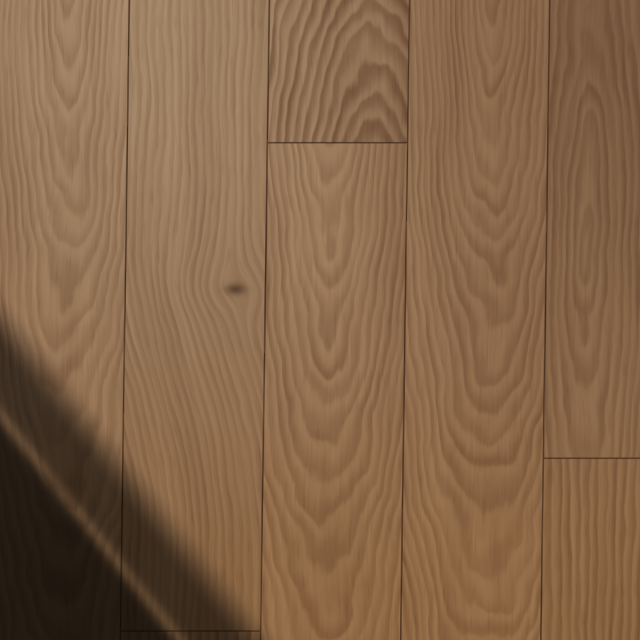
A Shadertoy shader for this texture:

```glsl
// Oak plank floor with cathedral grain, a knot and a slanting window shadow.

const float PLANK_WIDTH = 0.219;
const float FIRST_SEAM = 0.188;
const float SEAM_LEAN = 0.014;
const float SEAM_HALF = 0.0008;
const vec2 KNOT = vec2(0.368, 0.548);
const float SHADOW_SLOPE = 1.25;
const vec3 OAK = vec3(0.555, 0.418, 0.298);
const vec3 GRAIN = vec3(0.425, 0.292, 0.198);
const vec3 PALE = vec3(0.665, 0.555, 0.435);
const vec3 SEAM = vec3(0.22, 0.14, 0.09);

// Height of the end joint in each column; negative means none in view.
const float JOINT[5] = float[5](-1.0, 0.014, 0.777, -1.0, 0.284);

// Ring pattern per plank: centre across, centre along, taper, rings per unit.
const vec4 RINGS[7] = vec4[7](
    vec4(0.020, 1.10, 0.20, 68.0),
    vec4(-0.50, 0.50, 0.05, 52.0),
    vec4(0.055, 0.52, 0.36, 56.0),
    vec4(0.025, 1.08, 0.23, 72.0),
    vec4(-0.045, 0.62, 0.20, 56.0),
    vec4(-0.010, 0.98, 0.22, 66.0),
    vec4(-0.60, 0.30, 0.05, 46.0));

// Grain contrast per plank.
const float CONTRAST[7] = float[7](0.50, 0.42, 0.95, 0.55, 0.55, 0.58, 0.70);

float hash(vec2 p) {
    p = fract(p * vec2(0.1031, 0.1030));
    p += dot(p, p.yx + 33.33);
    return fract((p.x + p.y) * p.x * 7.31 + p.y * 3.17);
}

vec2 gradientAt(vec2 cell) {
    float a = 6.2832 * hash(cell);
    return vec2(cos(a), sin(a));
}

float gradientNoise(vec2 p) {
    vec2 i = floor(p), f = p - i;
    vec2 s = f * f * f * (f * (f * 6.0 - 15.0) + 10.0);
    vec2 e = vec2(1.0, 0.0);
    float low = mix(dot(gradientAt(i), f), dot(gradientAt(i + e), f - e), s.x);
    float high = mix(dot(gradientAt(i + e.yx), f - e.yx),
                     dot(gradientAt(i + e.xx), f - e.xx), s.x);
    return mix(low, high, s.y);
}

float fbm(vec2 p) {
    float sum = 0.0, amp = 1.0;
    for (int i = 0; i < 3; i++) {
        sum += amp * gradientNoise(p);
        p = p * 2.03 + 17.0;
        amp *= 0.5;
    }
    return sum;
}

// Wood colour at p; u is the distance from the plank's centre line.
vec3 wood(vec2 p, float u, int id) {
    vec4 ring = RINGS[id];
    vec2 seed = vec2(float(id) * 13.7 + 40.0, float(id) * 7.3 + 60.0);
    float knot = 0.0;

    // The knotted plank: fibres sweep right below the knot and part around it.
    if (id == 1) {
        vec2 d = p - KNOT;
        u -= 0.085 * (1.0 - smoothstep(-0.40, 0.08, d.y));
        u -= d.x * 0.75 * exp(-dot(d, d * vec2(260.0, 420.0)));
        knot = exp(-dot(d, d * vec2(4500.0, 14000.0)));
    }
    u += 0.010 * fbm(vec2(u * 7.0, p.y * 3.5) + seed);

    // Growth rings of a tapering trunk, cut lengthwise.
    float depth = ring.z * (p.y - ring.y) + 0.016 * fbm(vec2(u * 9.0, p.y * 6.0) + seed.yx);
    float radius = length(vec2((u - ring.x) * 1.5, depth));
    float phase = radius * ring.w + 0.22 * fbm(vec2(u * 45.0, p.y * 14.0) + seed);
    float t = fract(phase);
    float line = smoothstep(0.05, 0.72, t) * (1.0 - smoothstep(0.76, 1.0, t));
    line *= 0.75 + 0.7 * gradientNoise(vec2(phase * 0.7, p.y * 5.0) + seed);

    // Fine fibres and short open pores.
    float fibre = fbm(vec2(u * 150.0, p.y * 5.0) + seed);
    float pores = smoothstep(0.15, 0.55, gradientNoise(vec2(u * 240.0, p.y * 22.0) + seed));
    float broad = fbm(vec2(u * 16.0, p.y * 1.6) + seed.yx);

    float dark = CONTRAST[id] * line + 0.16 * fibre + 0.16 * pores + 0.22 * broad;
    vec3 color = mix(OAK, GRAIN, clamp(dark, -0.3, 1.1));
    color *= 0.97 + 0.06 * hash(seed);
    return mix(color, GRAIN * 0.65, knot * 0.8);
}

// Soft bar shadow with a thin strip of light inside it.
float daylight(vec2 p) {
    float d = p.y + SHADOW_SLOPE * p.x;
    float umbra = mix(0.25, 0.42, smoothstep(0.31, 0.39, d));
    float strip = 0.30 * exp(-pow((d - 0.352) / 0.018, 2.0));
    return mix(umbra, 1.0, smoothstep(0.45, 0.555, d)) + strip;
}

void mainImage(out vec4 fragColor, in vec2 fragCoord) {
    vec2 p = fragCoord / iResolution.y;
    float pixel = 1.0 / iResolution.y;

    // Plank layout
    float across = (p.x - FIRST_SEAM - SEAM_LEAN * p.y) / PLANK_WIDTH + 1.0;
    int column = clamp(int(floor(across)), 0, 4);
    float u = (fract(across) - 0.5) * PLANK_WIDTH;
    int id = p.y > JOINT[column] ? column : (column == 2 ? 5 : 6);
    vec3 color = wood(p, u, id);

    // Pale sheen at the upper left, slow falloff to the right, warmth below
    vec2 g = (p - vec2(0.24, 1.0)) * vec2(2.7, 1.7);
    color = mix(color, color * PALE / OAK, 0.85 * exp(-dot(g, g)));
    color *= 1.02 - 0.10 * smoothstep(0.3, 1.0, p.x) * smoothstep(0.1, 1.0, p.y);
    color *= mix(vec3(1.0, 0.98, 0.91), vec3(1.0), smoothstep(0.0, 0.5, p.y));

    // Seams
    float side = PLANK_WIDTH * 0.5 - abs(u);
    float gap = min(side, abs(p.y - JOINT[column]));
    float seam = 1.0 - smoothstep(SEAM_HALF - 0.5 * pixel, SEAM_HALF + pixel, gap);
    float wear = 0.72 + 0.4 * gradientNoise(vec2(float(column) * 5.3, p.y * 7.0));
    color = mix(color, SEAM, seam * wear);

    fragColor = vec4(color * daylight(p), 1.0);
}
```
